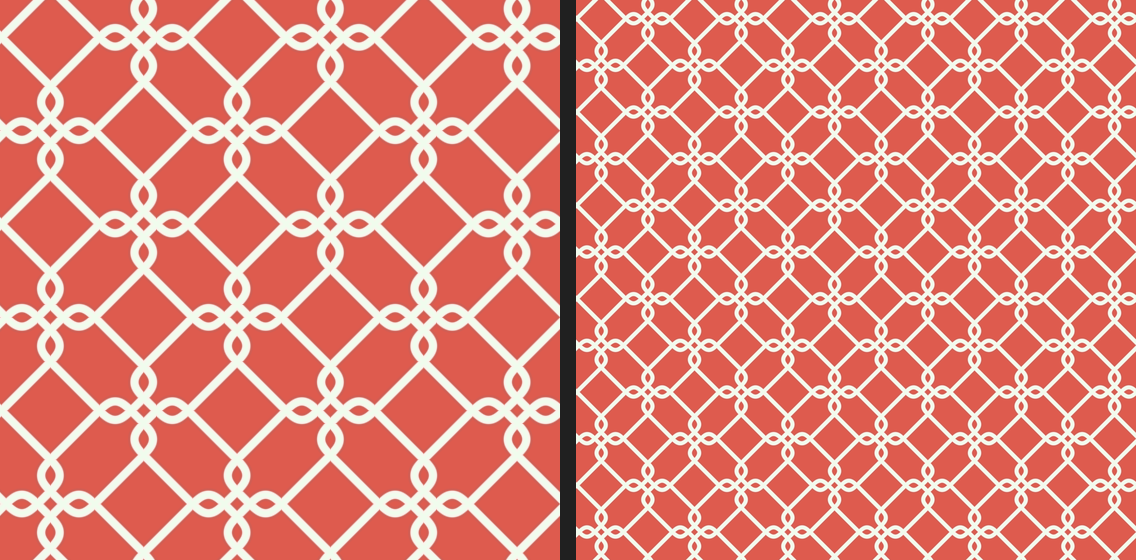
Left: one tile. Right: repeated 2 by 2.
Reproduce this pattern procedurally as a Shadertoy shader.

```glsl
// Trellis of pale bands: large diamonds joined by four-armed knots of twisted loops.
// Each point is folded by symmetry into one wedge of a knot, where a single curve
// y = h(x) describes the whole band: knot core, loop, then diamond side.

const float PI = 3.14159265;
const float REPEATS = 3.0;                  // tiles across and down
const vec2  KNOT_CENTER = vec2(0.27, 0.30); // first knot, in tile units

// Lengths in tile units
const float CORE_RADIUS = 0.068;   // small diamond at the heart of a knot
const float ARM_LENGTH  = 0.238;   // knot center to diamond corner
const float LOOP_HEIGHT = 0.0495;  // how far a loop bulges from its arm
const float HALF_WIDTH  = 0.0222;  // half the band width
const float EDGE_BLUR   = 0.005;

const vec3 CORAL      = vec3(0.87, 0.355, 0.305);
const vec3 CORAL_RIM  = vec3(0.81, 0.37, 0.33);
const vec3 MINT_WHITE = vec3(0.94, 0.99, 0.93);
const vec3 WARM_WHITE = vec3(0.98, 0.96, 0.93);

// Offset from the nearest knot of a checkerboard lattice, folded so x >= y >= 0
vec2 foldToWedge(vec2 p) {
    vec2 q = abs(fract(p + 0.5) - 0.5);
    if (q.x + q.y > 0.5) q = 0.5 - q;
    return vec2(max(q.x, q.y), min(q.x, q.y));
}

// Band center line in the wedge: height in x, slope in y
vec2 bandCurve(float x, float core, float arm, float bulge) {
    if (x < core) return vec2(core - x, -1.0);
    if (x > arm)  return vec2(x - arm, 1.0);
    float k = PI / (arm - core);
    float phase = (x - core) * k;
    return bulge * vec2(sin(phase), k * cos(phase));
}

// Signed distance to the band edge, negative inside
float bandDistance(vec2 q, float halfWidth) {
    vec2 curve = bandCurve(q.x, CORE_RADIUS, ARM_LENGTH, LOOP_HEIGHT);
    return abs(q.y - curve.x) / sqrt(1.0 + curve.y * curve.y) - halfWidth;
}

// Ground slightly muted beside the band
vec3 groundColor(float d) {
    return mix(CORAL_RIM, CORAL, smoothstep(0.007, 0.016, d));
}

// Cool center line with warmer flanks
vec3 bandColor(float d) {
    return mix(MINT_WHITE, WARM_WHITE, smoothstep(-0.017, -0.007, d));
}

void mainImage(out vec4 fragColor, in vec2 fragCoord) {
    vec2 tile = REPEATS * fragCoord / iResolution.xy;
    float pixel = REPEATS / min(iResolution.x, iResolution.y);

    float d = bandDistance(foldToWedge(tile - KNOT_CENTER), HALF_WIDTH);

    float blur = max(EDGE_BLUR, 0.75 * pixel);
    float ground = smoothstep(-blur, blur, d);
    fragColor = vec4(mix(bandColor(d), groundColor(d), ground), 1.0);
}
```
